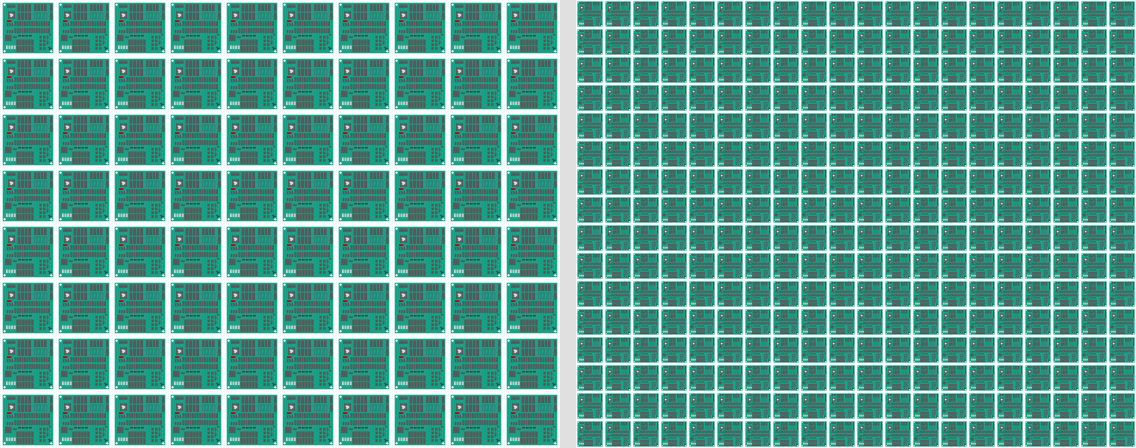
Left, the tile; right, the same tile 2 across and 2 down.
This pattern is drawn by a WebGL 1 fragment shader. Its source:

```glsl
precision highp float;
// A 10 by 8 sheet of identical green circuit boards on white.
// Each board is built from box-filtered grids of chips, in board units
// (104 wide, y down), so that sub-pixel gaps blend smoothly at any size.

uniform vec2 u_resolution;

const float CELL = 115.2;   // board plus the white gap around it
const float BOARD = 104.0;

vec2 pixel;   // size of one pixel in board units
vec2 pos;     // position on the board, origin at its top left

// Integral of a pulse train: count pulses of the given size and pitch.
vec2 pulses(vec2 x, vec2 pitch, vec2 size, vec2 count) {
  x = clamp(x, vec2(0.0), count * pitch);
  vec2 n = floor(x / pitch);
  return n * size + min(x - n * pitch, size);
}

// Exact pixel coverage of a grid of rectangles.
float grid(vec2 origin, vec2 size, vec2 pitch, vec2 count) {
  vec2 p = pos - origin;
  vec2 c = (pulses(p + 0.5 * pixel, pitch, size, count)
          - pulses(p - 0.5 * pixel, pitch, size, count)) / pixel;
  return c.x * c.y;
}

float rect(vec2 origin, vec2 size) {
  return grid(origin, size, size + 1.0, vec2(1.0));
}

float disc(vec2 center, float radius) {
  return clamp((radius - length(pos - center)) / pixel.x + 0.5, 0.0, 1.0);
}

// Irregular solder patch made of three overlapping blocks.
float patch3(vec2 c) {
  float a = rect(c + vec2(-3.5, -3.0), vec2(4.0, 2.5));
  float b = rect(c + vec2(-1.8, -1.6), vec2(5.2, 2.8));
  float d = rect(c + vec2(-2.4, 0.6), vec2(3.6, 2.6));
  return max(a, max(b, d));
}

float chips() {
  // Upper half: memory banks, processor and edge connectors
  float c = rect(vec2(9.0, 4.0), vec2(17.5, 6.5));
  c += grid(vec2(30.5, 3.0), vec2(6.0, 15.5), vec2(7.3, 17.2), vec2(4.0, 2.0));
  c += grid(vec2(64.5, 3.0), vec2(5.4, 14.0), vec2(6.8, 15.0), vec2(4.0, 1.0));
  c += grid(vec2(97.3, 3.0), vec2(5.2, 15.5), vec2(6.2, 17.2), vec2(1.0, 2.0));
  c += rect(vec2(11.0, 18.0), vec2(14.5, 15.0));

  // Outlined empty sockets
  c += grid(vec2(64.3, 20.0), vec2(5.6, 14.0), vec2(6.8, 15.0), vec2(4.0, 1.0))
     - grid(vec2(65.1, 20.8), vec2(4.0, 12.4), vec2(6.8, 15.0), vec2(4.0, 1.0));

  // Two long rows of small chips, with shorter ones on the left
  c += grid(vec2(24.0, 38.0), vec2(3.8, 10.5), vec2(4.95, 14.2), vec2(15.0, 2.0));
  c += grid(vec2(8.0, 42.0), vec2(3.6, 6.5), vec2(5.0, 14.2), vec2(3.0, 2.0));
  c += rect(vec2(94.8, 64.0), vec2(4.4, 3.0));

  // Lower half: controller, lower bank and scattered small parts
  c += rect(vec2(5.0, 66.0), vec2(13.0, 13.0));
  c += grid(vec2(21.0, 69.0), vec2(8.0, 4.0), vec2(9.0, 6.5), vec2(1.0, 1.0));
  c += grid(vec2(28.0, 75.5), vec2(5.0, 12.5), vec2(6.1, 13.8), vec2(6.0, 2.0));
  c += grid(vec2(75.5, 68.0), vec2(5.2, 5.8), vec2(7.6, 7.8), vec2(2.0, 4.0));
  c += grid(vec2(90.5, 67.5), vec2(3.6, 8.0), vec2(5.0, 10.5), vec2(1.0, 2.0));
  return clamp(c, 0.0, 1.0);
}

void main() {
  vec2 repeats = vec2(10.0, 8.0);
  vec2 uv = gl_FragCoord.xy / u_resolution;
  pixel = CELL * repeats / u_resolution;
  pos = fract(vec2(uv.x, 1.0 - uv.y) * repeats) * CELL - 0.5 * (CELL - BOARD);

  // Board and chips
  vec3 color = vec3(0.09, 0.635, 0.535);
  color = mix(color, vec3(0.345, 0.345, 0.345), chips());

  // Processor die, light capacitors and dark patch in the corner
  color = mix(color, vec3(0.46), rect(vec2(14.0, 21.5), vec2(8.5, 8.5)));
  color = mix(color, vec3(1.0), patch3(vec2(18.2, 25.6)));
  color = mix(color, vec3(0.78, 0.80, 0.79),
    grid(vec2(6.5, 88.0), vec2(4.0, 7.5), vec2(5.4, 9.0), vec2(4.0, 1.0)));
  color = mix(color, vec3(0.16, 0.32, 0.29), patch3(vec2(97.0, 94.0)));

  // Red switch and dark red fuses
  color = mix(color, vec3(0.66, 0.06, 0.06), rect(vec2(9.0, 36.0), vec2(9.0, 3.8)));
  color = mix(color, vec3(0.36, 0.10, 0.08),
    grid(vec2(32.0, 67.0), vec2(5.8, 2.2), vec2(7.4, 4.0), vec2(4.0, 1.0)));

  // Mounting holes in three corners
  float holes = disc(vec2(3.8, 4.0), 2.2) + disc(vec2(3.8, 100.0), 2.2)
              + disc(vec2(100.0, 100.0), 2.2);
  color = mix(color, vec3(1.0), min(holes, 1.0));

  // White sheet around the board
  color = mix(vec3(0.99, 1.0, 1.0), color, rect(vec2(0.0), vec2(BOARD)));
  gl_FragColor = vec4(color, 1.0);
}
```
